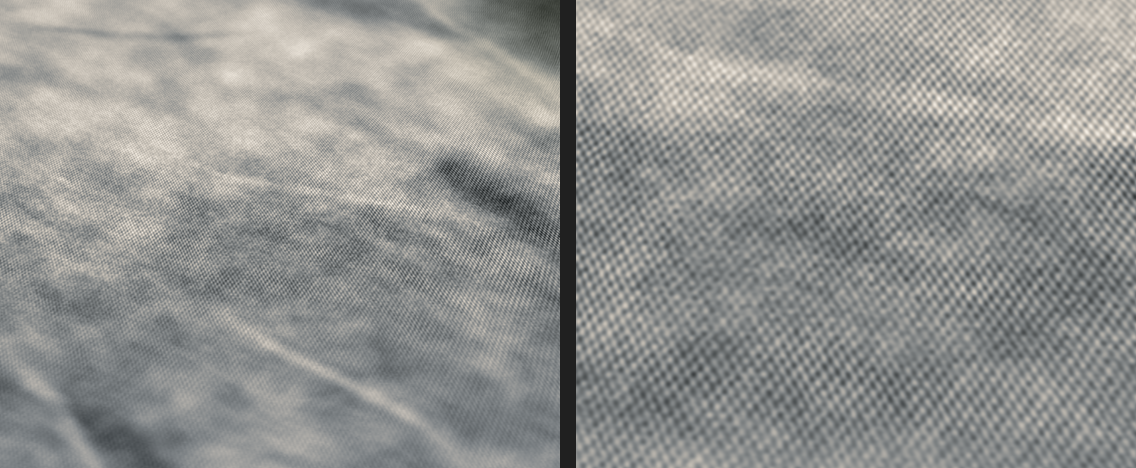
Left: the whole. Right: its middle third, enlarged.
A WebGL 1 fragment shader for this texture:

```glsl
precision highp float;
uniform vec2 u_resolution;

float hash(vec2 p) {
  vec3 q = fract(p.xyx * 0.1031);
  q += dot(q, q.yzx + 33.33);
  return fract((q.x + q.y) * q.z);
}

float noise(vec2 p) {
  vec2 i = floor(p), f = fract(p);
  f = f * f * (3.0 - 2.0 * f);
  return mix(mix(hash(i), hash(i + vec2(1, 0)), f.x),
             mix(hash(i + vec2(0, 1)), hash(i + vec2(1, 1)), f.x), f.y);
}

// Signed layered noise; gain sets how much fine detail survives
float wrinkles(vec2 p, float gain) {
  float sum = 0.0, amp = 1.0;
  for (int i = 0; i < 5; i++) {
    sum += amp * (noise(p) - 0.5);
    p = mat2(1.9, 0.35, -0.35, 1.9) * p + 17.3;
    amp *= gain;
  }
  return sum;
}

// Soft tapered crease from a to b, bowed sideways
float fold(vec2 p, vec2 a, vec2 b, float width, float bow) {
  vec2 along = b - a;
  float len = length(along);
  vec2 dir = along / len;
  float t = dot(p - a, dir) / len;
  float side = dot(p - a, vec2(-dir.y, dir.x)) - bow * t * (1.0 - t);
  float taper = smoothstep(-0.05, 0.3, t) * smoothstep(1.1, 0.75, t);
  return taper * exp(-side * side / (width * width));
}

// Staggered thread crossings, receding towards the top
float weave(vec2 p) {
  p += 0.005 * vec2(noise(p * 11.0), noise(p * 11.0 + 40.0));
  p += 0.0012 * vec2(noise(p * 70.0), noise(p * 70.0 + 40.0));
  float depth = 1.6 - p.y;
  vec2 cloth = vec2((p.x - 0.6) / depth, 1.0 / depth + 0.22 * p.x);
  vec2 phase = 6.2832 * cloth * vec2(138.0, 114.0);
  return cos(phase.x) * cos(phase.y);
}

void main() {
  vec2 p = gl_FragCoord.xy / u_resolution.y;
  float focus = exp(-pow((p.y - 0.52) / 0.24, 2.0));

  // Broad light: warm and bright far away, dim near and in the far corner
  float tone = mix(0.535, 0.685, smoothstep(0.35, 0.85, p.y));
  tone -= 0.05 * smoothstep(0.7, 0.0, length(p));
  tone -= 0.40 * smoothstep(0.36, 0.0, length((p - vec2(1.22, 1.02)) * vec2(1.0, 1.4)));

  // Crumpled surface stretched along the downhill diagonal
  vec2 slope = vec2(dot(p, vec2(0.93, -0.37)), dot(p, vec2(0.37, 0.93)));
  slope += 0.05 * vec2(noise(p * 5.0), noise(p * 5.0 + 9.0));
  tone += 0.14 * wrinkles(slope * vec2(3.5, 10.0) + 3.0, mix(0.5, 0.62, focus));
  tone += 0.14 * wrinkles(slope * vec2(11.0, 25.0) + 60.0, mix(0.42, 0.68, focus));

  // Small crumples running across the others
  vec2 rise = vec2(dot(p, vec2(0.90, 0.43)), dot(p, vec2(-0.43, 0.90)));
  tone += 0.08 * wrinkles(rise * vec2(9.0, 24.0) + 90.0, mix(0.42, 0.68, focus));

  // Lit ridges
  vec2 q = p + 0.03 * (vec2(noise(p * 8.0), noise(p * 8.0 + 21.0)) - 0.5);
  tone += 0.16 * fold(q, vec2(0.48, 0.32), vec2(1.03, 0.01), 0.016, 0.04);
  tone += 0.11 * fold(q, vec2(0.32, 0.65), vec2(1.02, 0.52), 0.010, 0.03);
  tone += 0.11 * fold(q, vec2(0.40, 0.86), vec2(1.26, 0.58), 0.020, 0.06);
  tone += 0.19 * fold(q, vec2(0.00, 0.27), vec2(0.25, -0.06), 0.025, 0.05);
  tone += 0.12 * fold(q, vec2(0.82, 1.03), vec2(1.26, 0.78), 0.016, 0.02);

  // Shaded hollows
  tone -= 0.17 * fold(q, vec2(0.84, 0.68), vec2(1.32, 0.44), 0.040, 0.02);
  tone -= 0.12 * fold(q, vec2(0.48, 0.85), vec2(0.92, 0.69), 0.030, 0.00);
  tone -= 0.11 * fold(q, vec2(0.02, 0.95), vec2(0.56, 0.93), 0.010, -0.04);
  tone -= 0.18 * fold(q, vec2(0.56, 1.02), vec2(1.08, 0.90), 0.028, 0.02);
  tone -= 0.08 * fold(q, vec2(0.33, 0.46), vec2(0.58, 0.28), 0.035, 0.00);
  tone -= 0.11 * fold(q, vec2(0.10, 0.16), vec2(0.42, -0.06), 0.045, 0.00);

  // Thread texture, crisp only within the focal band
  float resolved = smoothstep(200.0, 400.0, u_resolution.y);
  float contrast = (0.015 + 0.125 * focus) * (0.65 + 0.45 * p.x);
  contrast *= 0.5 + noise(slope * vec2(12.0, 24.0));
  tone += resolved * contrast * weave(p);
  tone += (0.025 + 0.125 * focus) * (noise(p * vec2(230.0, 310.0)) - 0.5);

  // Cool shadows, warm highlights
  vec3 coolTint = vec3(-0.014, 0.002, 0.006);
  vec3 warmTint = vec3(0.030, 0.003, -0.038);
  vec3 color = tone + mix(coolTint, warmTint, smoothstep(0.48, 0.78, tone));
  color += vec3(-0.005, 0.0, 0.010) * smoothstep(0.5, 0.0, p.y);
  color -= vec3(0.0, 0.0, 0.03) * smoothstep(0.4, 0.0, distance(p, vec2(1.2, 1.0)));
  gl_FragColor = vec4(clamp(color, 0.0, 1.0), 1.0);
}
```
